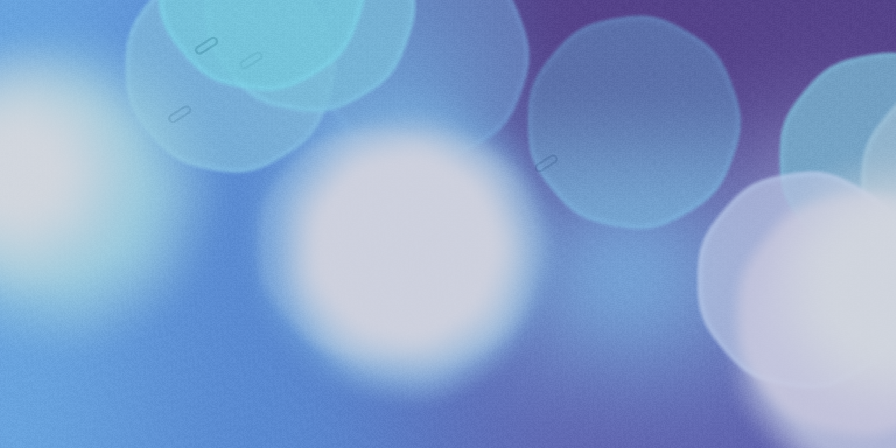
Write a Shadertoy shader that draws this background.

```glsl
// Soft bokeh lights in white, cyan and blue over a blue to violet backdrop.

float hash(vec2 p) {
    return fract(sin(dot(p, vec2(127.1, 311.7))) * 43758.5453);
}

// Round falloff that is 1 at the centre
float glow(vec2 p, vec2 centre, vec2 size) {
    vec2 q = (p - centre) / size;
    return exp(-dot(q, q));
}

// Distance to the edge of a disc with a faint nine-bladed outline
float apertureDistance(vec2 p, vec2 centre, float radius) {
    vec2 q = p - centre;
    float angle = atan(q.y, q.x + 1e-5);
    return length(q) - radius * (1.0 + 0.008 * cos(9.0 * angle));
}

// Blends in a disc; soft is half the width of its edge
void softDisc(inout vec3 color, vec2 p, vec2 centre, float radius, float soft, vec3 tint, float alpha) {
    float d = apertureDistance(p, centre, radius);
    color = mix(color, tint, alpha * (1.0 - smoothstep(-soft, soft, d)));
}

// A crisp disc with a thin bright rim
void rimDisc(inout vec3 color, vec2 p, vec2 centre, float radius, vec3 tint, float alpha) {
    softDisc(color, p, centre, radius, 0.007, tint, alpha);
    float d = apertureDistance(p, centre, radius - 0.006);
    color += vec3(0.02, 0.03, 0.03) * exp(-d * d / 0.00006);
}

vec3 backdrop(vec2 p) {
    vec3 blue = mix(vec3(0.41, 0.64, 0.87), vec3(0.35, 0.54, 0.82), smoothstep(0.0, 0.6, p.x));
    vec3 violet = mix(vec3(0.37, 0.38, 0.68), vec3(0.33, 0.26, 0.54), smoothstep(0.1, 0.95, p.y));
    vec3 color = mix(blue, violet, smoothstep(0.55, 1.4, p.x + 0.1 * p.y));
    color = mix(color, vec3(0.46, 0.64, 0.84), 0.95 * glow(p, vec2(1.40, 0.38), vec2(0.32, 0.25)));
    color = mix(color, vec3(0.46, 0.68, 0.87), 0.85 * glow(p, vec2(0.86, 0.72), vec2(0.22, 0.22)));
    return mix(color, vec3(0.64, 0.66, 0.83), 0.7 * glow(p, vec2(1.85, 0.48), vec2(0.20, 0.24)));
}

// Outline of a small tilted capsule
float dustFleck(vec2 p, vec2 centre) {
    vec2 q = mat2(0.85, -0.53, 0.53, 0.85) * (p - centre);
    q.x -= clamp(q.x, -0.018, 0.018);
    return 1.0 - smoothstep(0.001, 0.004, abs(length(q) - 0.008));
}

void mainImage(out vec4 fragColor, in vec2 fragCoord) {
    vec2 p = fragCoord / iResolution.y;
    vec3 color = backdrop(p);

    // Blue and cyan discs along the top
    rimDisc(color, p, vec2(0.943, 0.875), 0.237, vec3(0.43, 0.61, 0.81), 0.60);
    rimDisc(color, p, vec2(0.513, 0.850), 0.235, vec3(0.51, 0.73, 0.85), 0.72);
    rimDisc(color, p, vec2(0.690, 0.985), 0.235, vec3(0.48, 0.74, 0.85), 0.75);
    rimDisc(color, p, vec2(0.583, 1.030), 0.232, vec3(0.46, 0.78, 0.86), 0.75);

    // Muted disc on the violet side, lighter toward its foot
    vec3 slate = mix(vec3(0.46, 0.65, 0.82), vec3(0.36, 0.46, 0.68), smoothstep(0.50, 0.84, p.y));
    rimDisc(color, p, vec2(1.414, 0.727), 0.238, slate, 0.90);

    // Blurred white light at the left
    softDisc(color, p, vec2(0.13, 0.575), 0.280, 0.12, vec3(0.61, 0.80, 0.87), 0.95);
    softDisc(color, p, vec2(0.04, 0.620), 0.190, 0.13, vec3(0.82, 0.84, 0.87), 1.00);

    // Blurred white light in the middle, with layered halos
    softDisc(color, p, vec2(0.90, 0.450), 0.310, 0.07, vec3(0.49, 0.69, 0.87), 0.70);
    softDisc(color, p, vec2(0.83, 0.455), 0.255, 0.02, vec3(0.62, 0.75, 0.88), 0.35);
    softDisc(color, p, vec2(0.97, 0.445), 0.250, 0.03, vec3(0.62, 0.75, 0.87), 0.35);
    softDisc(color, p, vec2(0.92, 0.370), 0.240, 0.05, vec3(0.64, 0.77, 0.88), 0.45);
    softDisc(color, p, vec2(0.905, 0.450), 0.250, 0.07, vec3(0.81, 0.82, 0.87), 0.98);

    // Teal and white discs piled up at the right
    rimDisc(color, p, vec2(1.974, 0.646), 0.236, vec3(0.46, 0.67, 0.79), 0.88);
    rimDisc(color, p, vec2(2.160, 0.590), 0.240, vec3(0.66, 0.76, 0.83), 0.55);
    softDisc(color, p, vec2(1.960, 0.230), 0.300, 0.06, vec3(0.74, 0.77, 0.87), 0.85);
    rimDisc(color, p, vec2(1.797, 0.375), 0.242, vec3(0.70, 0.75, 0.87), 0.75);
    softDisc(color, p, vec2(1.914, 0.297), 0.268, 0.025, vec3(0.80, 0.79, 0.87), 0.65);
    softDisc(color, p, vec2(2.000, 0.360), 0.230, 0.10, vec3(0.82, 0.84, 0.87), 0.90);

    // Dust on the lens
    float dust = dustFleck(p, vec2(0.461, 0.898)) + 0.4 * dustFleck(p, vec2(0.560, 0.865));
    dust += 0.7 * dustFleck(p, vec2(0.401, 0.745)) + 0.7 * dustFleck(p, vec2(1.219, 0.635));
    color -= 0.09 * dust;

    // Fine grain, weaker in the bright areas
    float grain = hash(floor(p * 384.0)) - 0.5;
    color += grain * mix(0.035, 0.008, smoothstep(0.4, 0.8, color.r));

    fragColor = vec4(clamp(color, 0.0, 1.0), 1.0);
}
```
